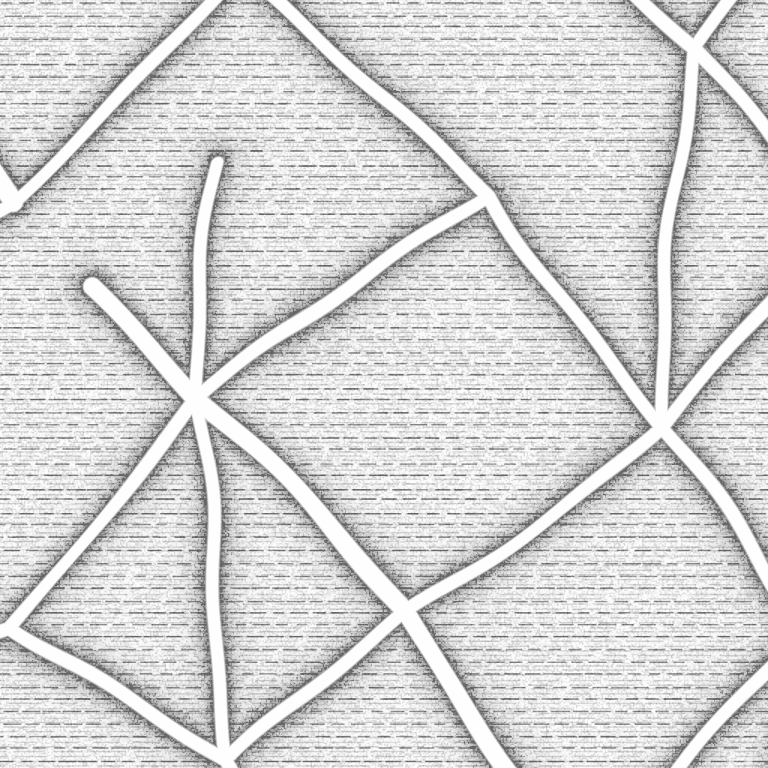
Reproduce this texture procedurally as a WebGL 1 fragment shader.

```glsl
precision highp float;
// Pale winding roads with stippled shadows over paper hatched in short dashes.
uniform vec2 u_resolution;

const vec3 PAPER = vec3(0.995);
const vec3 INK = vec3(0.0);
const float MAX_INK = 0.60;

const float ROAD_SPACING = 0.37;
const float ROAD_ANGLE = 0.70;
const float ROAD_JITTER = 0.34;
const float MAJOR_HALF_WIDTH = 0.0122;
const float MINOR_HALF_WIDTH = 0.0090;
const float BRANCH_HALF_WIDTH = 0.0085;
const float DEAD_END_LENGTH = 0.55;

const float EDGE_INK = 0.24;
const float EDGE_REACH = 0.006;
const float HALO_INK = 0.20;
const float HALO_REACH = 0.016;
const float STIPPLE_INK = 0.25;
const float STIPPLE_DENSITY = 0.62;
const float STIPPLE_REACH = 0.019;

const float GRAINS = 512.0;
const float GRAIN_INK = 0.19;
const vec2 DASH_CELL = vec2(0.0265, 0.0162);
const vec2 FAINT_CELL = vec2(0.0520, 0.0062);
const float DASH_INK = 0.46;
const float FAINT_INK = 0.16;
const float DASH_THICKNESS = 0.0019;

float hash(vec2 p) {
  vec3 q = fract(vec3(p.xyx) * 0.1031);
  q += dot(q, q.yzx + 33.33);
  return fract((q.x + q.y) * q.z);
}

// Fine grain, smoothly joined when drawn larger.
float grain(vec2 p, float seed) {
  vec2 g = p * GRAINS - 0.5;
  vec2 i = floor(g) + seed;
  vec2 f = smoothstep(0.0, 1.0, fract(g));
  float low = mix(hash(i), hash(i + vec2(1.0, 0.0)), f.x);
  float high = mix(hash(i + vec2(0.0, 1.0)), hash(i + 1.0), f.x);
  return mix(low, high, f.y);
}

// Rows of broken horizontal strokes with uneven lengths and offsets.
float dashes(vec2 p, vec2 size, float seed, float pixel) {
  float row = floor(p.y / size.y);
  float shift = hash(vec2(row, seed));
  float x = p.x / size.x + shift * 7.0;
  vec2 id = vec2(floor(x), row + seed);
  float middle = 0.5 + 0.3 * (hash(vec2(row, seed + 5.0)) - 0.5);
  float halfLength = size.x * mix(0.26, 0.48, hash(id));
  float dx = abs(fract(x) - 0.5) * size.x - halfLength;
  float dy = abs(fract(p.y / size.y) - middle) * size.y;
  float along = 1.0 - smoothstep(-pixel, pixel, dx);
  float across = clamp((0.5 * DASH_THICKNESS - dy) / pixel + 0.5, 0.0, 1.0);
  return along * across * mix(0.75, 1.0, hash(id + 9.0));
}

float segment(vec2 p, vec2 a, vec2 b) {
  vec2 ab = b - a;
  float t = clamp(dot(p - a, ab) / dot(ab, ab), 0.0, 1.0);
  return length(p - a - t * ab);
}

vec2 node(vec2 id) {
  vec2 jitter = vec2(hash(id + 17.0), hash(id + 71.0)) - 0.5;
  return id + 0.5 + ROAD_JITTER * jitter;
}

// Distance to one link; links may be whole, cut short or missing.
float link(vec2 p, vec2 id, vec2 toward, float whole, float partial) {
  float chance = hash(id + toward * 43.0 + 101.0);
  if (chance > partial) return 9.0;
  vec2 a = node(id);
  float reach = chance < whole ? 1.0 : DEAD_END_LENGTH;
  return segment(p, a, mix(a, node(id + toward), reach)) * ROAD_SPACING;
}

float halfWidth(float lane, float seed) {
  float pick = step(0.55, hash(vec2(lane + 31.0, seed)));
  return mix(MINOR_HALF_WIDTH, MAJOR_HALF_WIDTH, pick);
}

// Signed distance to the edges of the road network.
float roads(vec2 p) {
  p += 0.009 * sin(p.yx * vec2(11.0, 9.0) + vec2(0.6, 2.1));
  p += 0.003 * sin(p.yx * vec2(27.0, 31.0) + vec2(1.7, 0.4));
  float c = cos(ROAD_ANGLE), s = sin(ROAD_ANGLE);
  vec2 q = mat2(c, -s, s, c) * p / ROAD_SPACING + 20.0;
  float d = 9.0;
  for (int j = -1; j <= 1; j++) {
    for (int i = -1; i <= 1; i++) {
      vec2 id = floor(q) + vec2(float(i), float(j));
      d = min(d, link(q, id, vec2(1.0, 0.0), 0.55, 0.72) - halfWidth(id.y, 3.0));
      d = min(d, link(q, id, vec2(0.0, 1.0), 0.60, 0.78) - halfWidth(id.x, 8.0));
      d = min(d, link(q, id, vec2(1.0, 1.0), 0.26, 0.36) - BRANCH_HALF_WIDTH);
    }
  }
  return d;
}

void main() {
  float pixel = 1.0 / u_resolution.y;
  vec2 p = gl_FragCoord.xy * pixel;
  float d = roads(p);
  float away = max(d, 0.0);

  // Paper grain and hatching.
  float ink = GRAIN_INK * pow(grain(p, 0.0), 2.2);
  ink += DASH_INK * dashes(p, DASH_CELL, 2.0, pixel);
  ink += FAINT_INK * dashes(p, FAINT_CELL, 40.0, pixel);

  // Soft halo, darker rim and scattered stipple beside the roads.
  float density = STIPPLE_DENSITY * exp(-away / STIPPLE_REACH);
  float dots = smoothstep(-0.20, 0.20, density - grain(p, 600.0) - 0.12);
  float shade = HALO_INK * exp(-away / HALO_REACH) + STIPPLE_INK * dots;
  ink += shade + EDGE_INK * exp(-away / EDGE_REACH);

  ink = min(ink, MAX_INK) * smoothstep(-1.5 * pixel, 1.5 * pixel, d);
  gl_FragColor = vec4(mix(PAPER, INK, ink), 1.0);
}
```
